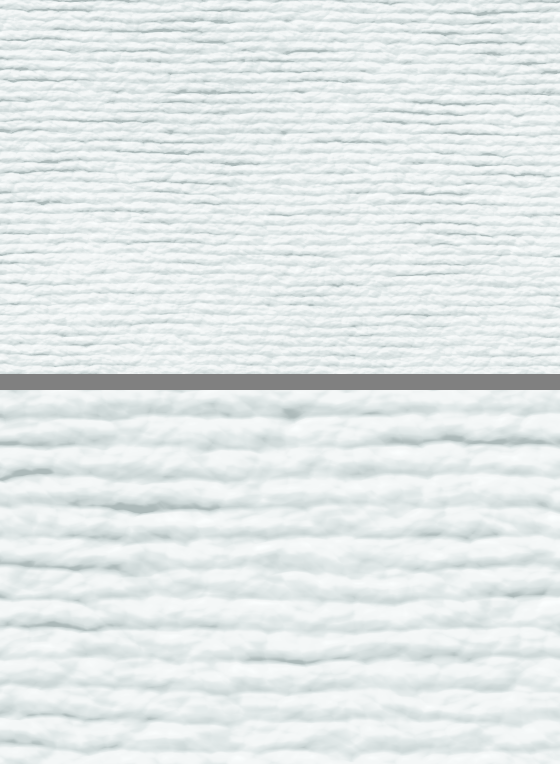
Top: the whole. Bottom: its middle third, enlarged.
A WebGL 2 fragment shader for this texture:

```glsl
#version 300 es
precision highp float;

uniform vec2 u_resolution;
out vec4 fragColor;

const float RIDGES = 37.0;
const vec3 PAPER_LIGHT = vec3(0.955, 0.967, 0.967);
const vec3 PAPER_MID = vec3(0.88, 0.91, 0.91);
const vec3 PAPER_SHADE = vec3(0.81, 0.85, 0.85);
const vec3 PAPER_DEEP = vec3(0.68, 0.73, 0.73);

float hash1(float n) {
    return fract(sin(n * 91.37) * 4375.85);
}

vec2 hash2(vec2 cell) {
    vec2 k = vec2(dot(cell, vec2(127.1, 311.7)), dot(cell, vec2(269.5, 183.3)));
    return fract(sin(k) * 43758.5);
}

// Squared distance to the nearest scattered point: bowls with creased rims
float cellular(vec2 p) {
    vec2 cell = floor(p);
    vec2 local = fract(p);
    float nearest = 4.0;
    for (int j = -1; j <= 1; j++) {
        for (int i = -1; i <= 1; i++) {
            vec2 offset = vec2(float(i), float(j));
            vec2 delta = offset + hash2(cell + offset) - local;
            nearest = min(nearest, dot(delta, delta));
        }
    }
    return nearest;
}

vec2 rotate(vec2 p, float angle) {
    float c = cos(angle);
    float s = sin(angle);
    return vec2(c * p.x - s * p.y, s * p.x + c * p.y);
}

// Slope of the crumpled surface toward a light above
float crumpleSlope(vec2 p, float scale, float angle) {
    vec2 stretch = vec2(0.55, 1.0) * scale;
    vec2 q = rotate(p * stretch, angle);
    vec2 towardLight = rotate(vec2(-0.1, 0.3), angle);
    return (cellular(q + towardLight) - cellular(q - towardLight)) / 0.63;
}

float fibreGrain(vec2 p) {
    vec2 warp = vec2(sin(p.y * 61.0 + p.x * 17.0), sin(p.x * 43.0 - p.y * 29.0));
    vec2 q = p + 0.004 * warp;
    float grain = 0.0;
    float weight = 0.17;
    float scale = 44.0;
    for (int i = 0; i < 3; i++) {
        grain += weight * crumpleSlope(q + float(i) * 3.7, scale, float(i) * 0.35 - 0.3);
        weight *= 0.9;
        scale *= 1.7;
    }
    return grain;
}

// Uneven pressing along one ridge, from -1 to 1
float rowWear(float x, float row) {
    float phase = 6.283 * hash1(row);
    float broad = sin(x * (7.0 + 4.0 * hash1(row + 50.0)) + phase);
    float fine = sin(x * 27.0 + phase * 3.0 + 2.0 * sin(x * 11.0 + phase));
    return 0.55 * broad + 0.45 * fine;
}

// Sharp lower lip and a long soft shade fading upward
float ridgeShade(float d, float wear) {
    float shade = smoothstep(-0.18, 0.03, d) * (1.0 - smoothstep(0.0, 0.62, d));
    float crease = exp(-70.0 * d * d) * max(wear, 0.0);
    return shade * (0.52 + 0.2 * wear) + 0.26 * crease;
}

vec3 paperColour(float tone) {
    vec3 colour = mix(PAPER_DEEP, PAPER_SHADE, smoothstep(0.0, 0.33, tone));
    colour = mix(colour, PAPER_MID, smoothstep(0.28, 0.66, tone));
    colour = mix(colour, PAPER_LIGHT, smoothstep(0.6, 0.95, tone));
    return colour + 0.03 * smoothstep(0.95, 1.3, tone);
}

void main() {
    vec2 p = gl_FragCoord.xy / u_resolution.y;

    // Ridges with a slight tilt, slow waves and ragged edges
    float wave = 0.09 * sin(p.x * 8.0 + p.y * 5.0) + 0.06 * sin(p.x * 21.0 - p.y * 33.0);
    float ragged = 0.3 * (cellular(p * vec2(26.0, 48.0)) - 0.25);
    float height = p.y * RIDGES + p.x * 0.2 + wave + ragged;
    float row = floor(height + 0.3);
    float shade = ridgeShade(height - row, rowWear(p.x, row));

    // The relief is a little flatter toward the lower edge
    float relief = mix(0.8, 1.08, smoothstep(0.1, 0.7, p.y));
    float mottling = 0.025 * (sin(p.x * 5.0 + p.y * 3.0) + sin(p.y * 7.0 - p.x * 2.0));

    float tone = 0.91 - shade * relief + fibreGrain(p) + mottling;
    fragColor = vec4(paperColour(tone), 1.0);
}
```
